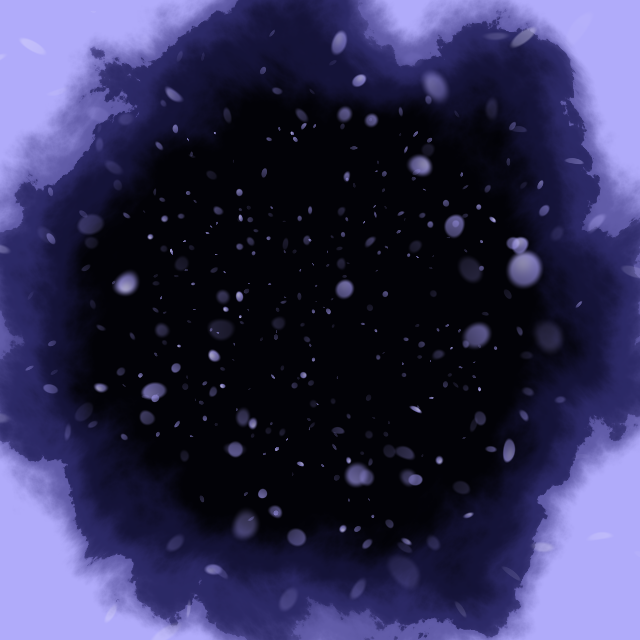
A WebGL 1 fragment shader for this background:

```glsl
precision highp float;
// A dark, ragged ink hole on lavender paper, filled with drifting soft flakes.
// A lobed radial field, roughened by layered cellular noise, drives a colour
// ramp; three jittered grids scatter blurred ellipses that shrink to the middle.

uniform vec2 u_resolution;

const vec3 BLACK    = vec3(0.008, 0.008, 0.028);
const vec3 NAVY     = vec3(0.08, 0.075, 0.22);
const vec3 INDIGO   = vec3(0.17, 0.16, 0.40);
const vec3 VIOLET   = vec3(0.38, 0.36, 0.66);
const vec3 LAVENDER = vec3(0.69, 0.67, 0.98);
const vec3 FLAKE    = vec3(0.61, 0.58, 0.92);
const vec3 GLINT    = vec3(0.90, 0.89, 0.98);

const vec2  SWARM_CENTRE = vec2(-0.01, 0.02);
const float RAGGED     = 0.20;  // depth of the torn rim
const float RIM_RADIUS = 0.49;  // where the crisp rim lies
const float RIM_STEP   = 0.055; // tone jump across the rim
const float BEND       = 0.35;  // curl of the flakes

vec2 hash2(vec2 c) {
  vec3 q = fract(c.xyx * vec3(0.1031, 0.1030, 0.0973));
  q += dot(q, q.yzx + 33.33);
  return fract((q.xx + q.yz) * q.zy);
}

// Distance to the nearest jittered cell point
float cellular(vec2 p) {
  vec2 cell = floor(p), f = fract(p);
  float nearest = 4.0;
  for (int y = -1; y <= 1; y++) {
    for (int x = -1; x <= 1; x++) {
      vec2 o = vec2(float(x), float(y));
      vec2 d = o + hash2(cell + o) - f;
      nearest = min(nearest, dot(d, d));
    }
  }
  return sqrt(nearest);
}

// Octaves of cellular noise, centred on zero
float billow(vec2 p) {
  p += 0.02 * sin(p.yx * 13.0 + 1.0) + 0.008 * sin(p.yx * 37.0 + 4.0);
  p *= 7.0;
  float sum = 0.0, amp = 0.5;
  for (int i = 0; i < 6; i++) {
    sum += amp * (cellular(p) - 0.45);
    p = mat2(1.68, 1.26, -1.26, 1.68) * p + 5.3;
    amp *= 0.54;
  }
  return sum;
}

float lobe(vec2 p, vec2 centre, float width) {
  vec2 d = (p - centre) / width;
  return exp(-dot(d, d));
}

// Distance from the middle, pushed out or in by broad lobes
float holeField(vec2 p) {
  float d = length(p);
  d -= 0.085 * lobe(p, vec2(-0.07, 0.48), 0.10);  // top
  d -= 0.070 * lobe(p, vec2(0.31, 0.40), 0.11);   // upper right
  d += 0.070 * lobe(p, vec2(0.12, 0.46), 0.08);   // notch beside the top
  d -= 0.060 * lobe(p, vec2(0.23, -0.45), 0.10);  // bottom
  d += 0.045 * lobe(p, vec2(0.43, -0.30), 0.13);  // lower right notch
  d -= 0.035 * lobe(p, vec2(-0.37, -0.01), 0.13); // left
  d -= 0.025 * lobe(p, vec2(0.47, -0.03), 0.16);  // right
  return d;
}

vec3 ramp(float t) {
  vec3 c = mix(BLACK, NAVY, smoothstep(0.31, 0.385, t));
  c = mix(c, INDIGO, smoothstep(0.385, 0.445, t));
  c = mix(c, VIOLET, smoothstep(0.445, 0.515, t));
  return mix(c, LAVENDER, smoothstep(0.515, 0.58, t));
}

// Lays one grid of flakes over the colour; reach limits it to the swarm
vec3 addFlakes(vec3 col, vec2 p, float cells, float reach, float share, float seed) {
  vec2 g = p * cells, base = floor(g);
  for (int y = -1; y <= 1; y++) {
    for (int x = -1; x <= 1; x++) {
      vec2 id = base + vec2(float(x), float(y));
      vec2 place = hash2(id + seed);
      vec2 shape = hash2(id + seed + 71.0);
      vec2 look = hash2(id + seed + 137.0);
      vec2 centre = id + 0.1 + 0.8 * place;
      vec2 fromSwarm = centre / cells - SWARM_CENTRE;
      float r = length(fromSwarm);
      float present = step(look.x, share * (1.0 - smoothstep(0.65, 1.0, r / reach)));

      // Turn each flake loosely around the outward direction
      float angle = atan(fromSwarm.y, fromSwarm.x + 0.0001) + 2.6 * (shape.x - 0.5);
      vec2 axis = vec2(cos(angle), sin(angle));
      vec2 d = g - centre;
      vec2 q = vec2(dot(d, axis), dot(d, vec2(-axis.y, axis.x)));
      float size = mix(0.11, 0.30, place.y * shape.y) * (0.75 + r);
      float slim = mix(0.36, 0.95, shape.y) * (1.0 - 0.6 * smoothstep(0.3, 0.6, r));
      q /= size;
      q.y = (q.y + BEND * (look.x - 0.15) * q.x * q.x) / slim;

      float blur = mix(0.2, 0.55, place.x);
      float body = 1.0 - smoothstep(1.0 - blur, 1.0 + 0.5 * blur, length(q));
      float light = mix(0.16, 0.95, look.y * look.y);
      light *= 1.0 - 0.4 * smoothstep(0.3, 0.5, r);
      float shine = smoothstep(0.75, 1.0, look.y) * exp(-3.0 * dot(q - 0.25, q - 0.25));
      vec3 tint = mix(FLAKE, GLINT, max(0.7 * shine, smoothstep(0.42, 0.56, r)));
      col = mix(col, tint, present * body * light * (0.82 + 0.18 * clamp(q.x, -1.0, 1.0)));
    }
  }
  return col;
}

void main() {
  vec2 p = (gl_FragCoord.xy - 0.5 * u_resolution) / min(u_resolution.x, u_resolution.y);

  // Ink: soft wash plus a crisp torn rim, strongest towards the corners
  float field = holeField(p);
  float torn = RAGGED * billow(p);
  float rim = smoothstep(-0.004, 0.004, field + torn - RIM_RADIUS) - 0.5;
  float crisp = mix(0.35, 1.0, smoothstep(0.02, 0.11, abs(p.x * p.y)));
  vec3 col = ramp(field + 0.55 * torn + RIM_STEP * crisp * rim);

  // Flakes: fine dust in the middle, larger ones farther out
  col = addFlakes(col, p, 42.0, 0.36, 0.42, 11.0);
  col = addFlakes(col, p, 21.0, 0.50, 0.55, 29.0);
  col = addFlakes(col, p, 10.5, 0.85, 0.55, 53.0);

  gl_FragColor = vec4(col, 1.0);
}
```
